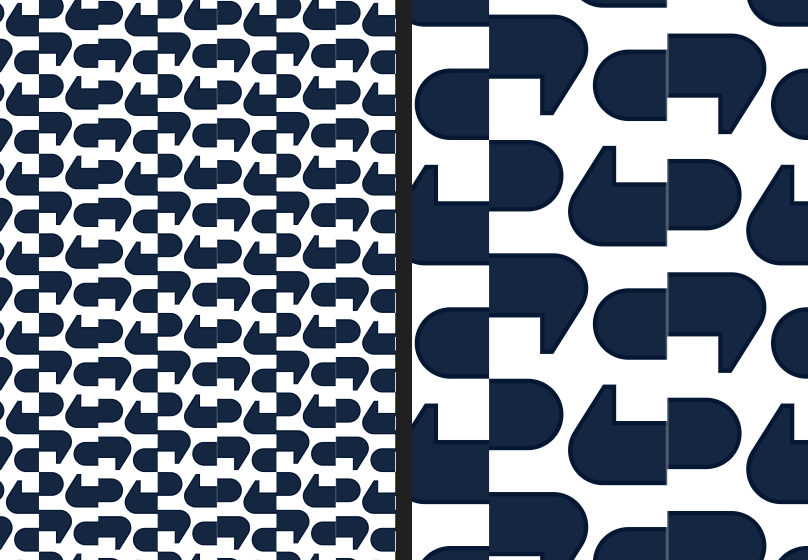
Left: the whole. Right: its middle third, enlarged.
Give the GLSL for this pattern, as a Shadertoy shader.

```glsl
// Navy hook and pill shapes on white, set along evenly spaced vertical seams.
// Each seam holds one motif on its right and the same motif turned by 180
// degrees on its left; alternate seams slide the motif up or down.

const float CANVAS_HEIGHT = 1152.0;  // design units down the canvas
const float SEAM_SPACING = 122.15;
const float FIRST_SEAM = 80.1;
const float TURN_CENTER = 480.0;     // height of a half-turn point, from the top
const float ROW_PERIOD = 163.7;
const float ROW_MARGIN = 14.0;       // keeps the row wrap inside a gap

const vec3 PAPER = vec3(1.0);
const vec3 NAVY = vec3(0.08, 0.15, 0.25);
const vec3 DEEP_NAVY = vec3(0.02, 0.09, 0.20);

float coverage(float dist, float pixel) {
    return clamp(0.5 - dist / pixel, 0.0, 1.0);
}

// Pill with a round right end; its straight end is cut later at the seam.
float pillDistance(vec2 p, float radius, float straight) {
    p.x -= clamp(p.x, 0.0, straight);
    return length(p) - radius;
}

// Two half planes, the top and a slanted side, joined by a round corner.
float slantedCorner(vec2 p, float radius, vec2 slant) {
    vec2 alongSlant = vec2(-slant.y, slant.x);
    bool inArc = p.x > 0.0 && dot(p, alongSlant) < 0.0;
    float flatDist = max(-p.y, dot(p, slant));
    return (inArc ? length(p) : flatDist) - radius;
}

// Hook: rounded block tapering to a tip, with a square notch at lower left.
float hookDistance(vec2 p) {
    float body = slantedCorner(p - vec2(44.0, 24.0), 24.0, vec2(0.846, 0.533));
    float notch = min(35.0 - p.x, p.y - 44.0);
    return max(max(body, p.y - 69.0), notch);
}

// Returns ink coverage and the strength of the darker rim.
vec2 motif(vec2 p, float top, float pixel) {
    p.y = mod(p.y - top + ROW_MARGIN, ROW_PERIOD) - ROW_MARGIN;
    float pill = pillDistance(p - vec2(0.0, 110.5), 24.5, 26.5);
    float dist = min(hookDistance(p), pill);
    float ink = coverage(max(dist, -p.x), pixel);
    return vec2(ink, ink * smoothstep(-3.6, -2.4, dist));
}

// Faint light line left at some of the shifted seams.
float hairline(float x, float seam, float pixel) {
    float present = step(2.5, seam) * mod(seam, 2.0);
    return 0.25 * present * coverage(abs(x) - 1.0, pixel);
}

void mainImage(out vec4 fragColor, in vec2 fragCoord) {
    float pixel = CANVAS_HEIGHT / iResolution.y;
    vec2 p = fragCoord * pixel;
    p.y = CANVAS_HEIGHT - p.y;

    // Both sides of the two seams that border this strip
    float strip = floor((p.x - FIRST_SEAM) / SEAM_SPACING);
    vec2 ink = vec2(0.0);
    float gap = 0.0;
    for (int i = 0; i < 2; i++) {
        float seam = strip + float(i);
        vec2 q = p - vec2(FIRST_SEAM + seam * SEAM_SPACING, TURN_CENTER);
        float top = mix(-86.0, -73.0, mod(seam, 2.0));
        ink += motif(q, top, pixel) + motif(-q, top, pixel);
        gap += hairline(q.x, seam, pixel);
    }

    // Ink over paper
    ink = min(ink, 1.0);
    vec3 inkColor = mix(NAVY, DEEP_NAVY, ink.y);
    fragColor = vec4(mix(PAPER, inkColor, ink.x * (1.0 - gap)), 1.0);
}
```
